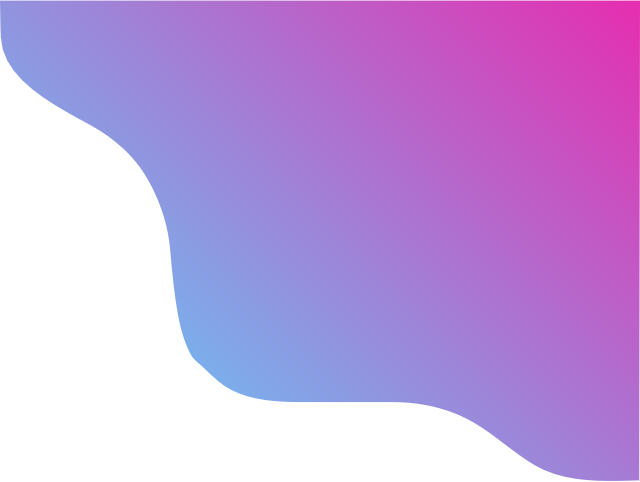
Write a Shadertoy shader that draws this background.

```glsl
// A wavy sheet fills the upper right of a white canvas, tinted from sky blue to magenta.
// Its rim is a Hermite spline through a few knots; the distance to it gives a smooth edge,
// and the colour is one linear blend along the rising diagonal.

#define PAPER      vec3(1.0)
#define SKY_BLUE   vec3(0.490, 0.675, 0.918)
#define MAGENTA    vec3(0.902, 0.176, 0.690)
#define BLEND_FROM -0.328
#define BLEND_TO   1.326
#define ASPECT     1.3264
#define TOP_GAP    0.0012
#define RIGHT_GAP  0.0016
#define STEPS      10

// Rim knots from left to right: x, y in canvas heights, then heading in radians
const int KNOT_COUNT = 14;
const vec3 KNOTS[KNOT_COUNT] = vec3[KNOT_COUNT](
    vec3(0.0, 1.0, -1.55),         vec3(0.0017, 0.9223, -1.53),
    vec3(0.1865, 0.7409, -0.50),   vec3(0.3005, 0.6373, -1.02),
    vec3(0.3523, 0.4853, -1.48),   vec3(0.3679, 0.3523, -1.40),
    vec3(0.3955, 0.2642, -1.08),   vec3(0.4128, 0.2453, -0.73),
    vec3(0.4525, 0.2090, -0.71),   vec3(0.6218, 0.1658, 0.0),
    vec3(0.8152, 0.1658, 0.0),     vec3(0.9672, 0.1313, -0.47),
    vec3(1.1088, 0.0345, -0.53),   vec3(1.3264, 0.0035, 0.03));

vec2 heading(float angle) {
    return vec2(cos(angle), sin(angle));
}

// Cubic Hermite arc whose tangents are as long as its chord
vec2 rimPoint(vec3 a, vec3 b, float t) {
    float chord = distance(a.xy, b.xy);
    float s = 1.0 - t;
    return a.xy * (1.0 + 2.0 * t) * s * s
         + b.xy * (3.0 - 2.0 * t) * t * t
         + chord * t * s * (s * heading(a.z) - t * heading(b.z));
}

float segmentDistance(vec2 p, vec2 a, vec2 b) {
    vec2 ap = p - a, ab = b - a;
    float along = clamp(dot(ap, ab) / max(dot(ab, ab), 1e-9), 0.0, 1.0);
    return length(ap - ab * along);
}

// Signed distance to the rim, positive above it
float rimDistance(vec2 p) {
    float nearest = 10.0;
    float side = 1.0;
    vec2 a = KNOTS[0].xy;
    for (int i = 0; i < KNOT_COUNT - 1; i++) {
        for (int j = 1; j <= STEPS; j++) {
            vec2 b = rimPoint(KNOTS[i], KNOTS[i + 1], float(j) / float(STEPS));
            nearest = min(nearest, segmentDistance(p, a, b));
            // An upward ray that crosses the rim flips the side
            if ((a.x <= p.x) != (b.x <= p.x)) {
                float rimY = mix(a.y, b.y, (p.x - a.x) / (b.x - a.x));
                if (rimY > p.y) side = -side;
            }
            a = b;
        }
    }
    return side * nearest;
}

void mainImage(out vec4 fragColor, in vec2 fragCoord) {
    vec2 p = fragCoord / iResolution.xy * vec2(ASPECT, 1.0);
    float pixel = 1.0 / iResolution.y;

    // Sheet: above the rim, with hairline gaps at the top and lower right
    float sheet = rimDistance(p);
    sheet = min(sheet, 1.0 - TOP_GAP - p.y);
    sheet = min(sheet, ASPECT - RIGHT_GAP * (1.0 - p.y) - p.x);
    float coverage = clamp(sheet / pixel + 0.5, 0.0, 1.0);

    // Diagonal tint
    float blend = clamp((p.x + p.y - 1.0 - BLEND_FROM) / (BLEND_TO - BLEND_FROM), 0.0, 1.0);
    vec3 tint = mix(SKY_BLUE, MAGENTA, blend);

    fragColor = vec4(mix(PAPER, tint, coverage), 1.0);
}
```
